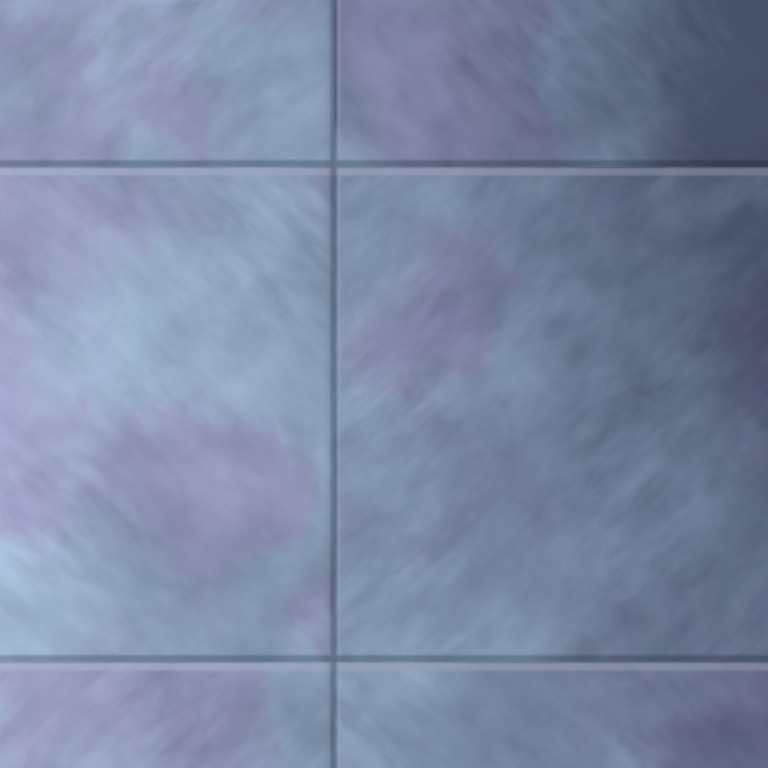
A Shadertoy shader for this texture:

```glsl
// Blue-grey stone tiles with bevelled grooves under light falling off to the right.
// Each tile gets its own clouds, violet stains and diagonal brush streaks from
// layered value noise; the streak direction alternates like a checkerboard.

#define TILE 0.6445
#define CORNER vec2(0.4355, 0.1385)
#define DARK vec3(0.285, 0.325, 0.415)
#define LIGHT vec3(0.645, 0.715, 0.815)
#define STAIN vec3(0.97, 0.895, 0.96)
#define GROOVE vec3(0.76, 0.79, 0.81)
#define BEVEL vec3(0.67, 0.71, 0.82)
#define CLOUD_CONTRAST 0.40
#define STREAK_CONTRAST 0.24
#define GRAIN_CONTRAST 0.16

float hash(vec2 p) {
    vec3 q = fract(p.xyx * vec3(0.1031, 0.1030, 0.0973));
    q += dot(q, q.yzx + 33.33);
    return fract((q.x + q.y) * q.z);
}

float noise(vec2 p) {
    vec2 i = floor(p), f = fract(p);
    f = f * f * f * (f * (f * 6.0 - 15.0) + 10.0);
    return mix(mix(hash(i), hash(i + vec2(1, 0)), f.x),
               mix(hash(i + vec2(0, 1)), hash(i + vec2(1, 1)), f.x), f.y);
}

float fbm(vec2 p) {
    float sum = 0.0, amp = 0.5;
    for (int i = 0; i < 5; i++) {
        sum += amp * noise(p);
        p = mat2(1.6, 1.2, -1.2, 1.6) * p + 7.3;
        amp *= 0.5;
    }
    return sum / 0.97;
}

// Streaks keep their axis, so the octaves are scaled without turning.
float streaks(vec2 p) {
    return 0.5 * noise(p) + 0.3 * noise(p * 2.1 + 4.7) + 0.2 * noise(p * 4.3 + 9.1);
}

// Soft-edged strip between a and b.
float band(float x, float a, float b, float soft) {
    return smoothstep(a - soft, a + soft, x) - smoothstep(b - soft, b + soft, x);
}

void mainImage(out vec4 fragColor, in vec2 fragCoord) {
    vec2 uv = fragCoord / iResolution.xy;
    vec2 grid = (uv - CORNER) / TILE;
    vec2 cell = floor(grid);
    vec2 edge = (grid - floor(grid + 0.5)) * TILE;
    vec2 seed = cell * 17.3 + 60.0;

    // Clouds bent by a slower noise
    vec2 warp = vec2(fbm(uv * 7.0 + seed), fbm(uv * 7.0 + seed + 31.7)) - 0.5;
    float cloud = fbm(uv * 7.5 + warp * 0.8 + seed + 12.0);
    float stain = smoothstep(0.45, 0.78, fbm(uv * 5.0 + warp * 0.8 + seed + 83.0));

    // Brush streaks along one diagonal per tile, patchy in strength
    float side = mod(cell.x + cell.y, 2.0) < 0.5 ? 1.0 : -1.0;
    vec2 along = normalize(vec2(1.0, side * 0.95));
    vec2 brushed = vec2(dot(uv, along), dot(uv, vec2(-along.y, along.x)));
    float streak = streaks(brushed * vec2(13.0, 50.0) + warp + seed + 150.0) - 0.5;
    streak *= smoothstep(0.25, 0.7, fbm(uv * 6.0 + seed + 47.0));
    float grain = fbm(brushed * vec2(26.0, 48.0) + seed + 210.0) - 0.5;

    // Light falls from the lower left, darkest in the upper right
    float shade = 0.93 - 0.62 * pow(uv.x, 1.15);
    shade -= 0.25 * smoothstep(0.45, 1.1, uv.x) * smoothstep(0.0, 0.9, uv.y);
    shade -= 0.08 * smoothstep(0.5, 1.0, uv.y);
    float light = shade + CLOUD_CONTRAST * (cloud - 0.5);
    light += STREAK_CONTRAST * streak + GRAIN_CONTRAST * grain;
    vec3 color = mix(DARK, LIGHT, clamp(light, 0.0, 1.1));
    color *= mix(vec3(0.985, 1.01, 1.01), STAIN, stain);

    // Bevels: bright below the level grooves, faint beside the upright ones
    float soft = 0.0022 + 0.5 / iResolution.y;
    vec3 glow = BEVEL * mix(0.68, 1.0, clamp(shade, 0.0, 1.0));
    color = mix(color, glow, 0.75 * band(edge.y, -0.0115, -0.0015, soft));
    color = mix(color, glow, 0.35 * band(edge.x, 0.0035, 0.0085, soft));

    // Grooves with a thin shadow around them
    float level = band(edge.y, -0.0010, 0.0085, soft);
    float upright = band(edge.x, -0.0055, 0.0030, soft);
    color *= mix(vec3(1.0), GROOVE, max(level, upright));
    color *= 1.0 - 0.04 * band(edge.x, -0.012, 0.004, 0.004);
    fragColor = vec4(color, 1.0);
}
```
